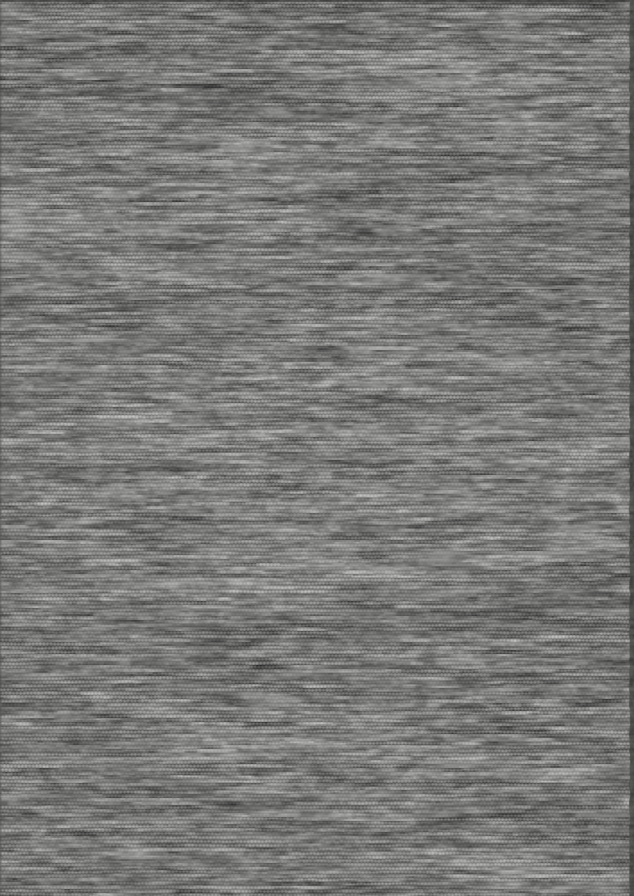
Reproduce this texture procedurally as a WebGL 1 fragment shader.

```glsl
precision highp float;
uniform vec2 u_resolution;

const vec3 YARN_TINT = vec3(1.0, 1.0, 0.991);
const vec3 BORDER_COLOR = vec3(0.27, 0.27, 0.26);
const float BASE_SHADE = 0.484;
const float ROWS = 236.0;            // threads per canvas height
const float LONG_FREQ = 17.0;        // streaks along a thread
const float SHORT_FREQ = 52.0;
const float PLY_FREQ = 32.0;         // streaks on each half of a thread
const float GRAIN_FREQ = 170.0;      // fibre grain along the thread
const float LONG_AMOUNT = 0.16;
const float SHORT_AMOUNT = 0.13;
const float PLY_AMOUNT = 0.12;
const float GRAIN_AMOUNT = 0.09;
const float GAP_AMOUNT = 0.05;       // shadow between threads
const float STITCH_FREQ = 250.0;     // warp crossings per canvas height
const float STITCH_AMOUNT = 0.03;
const float BAND_AMOUNT = 0.08;      // flat clusters of similar threads
const float CLOUD_AMOUNT = 0.05;     // broad tonal drift
const float VIGNETTE = 0.035;
const float SIDE_BORDER = 0.0042;
const float TOP_BORDER = 0.0022;
const int SAMPLES_X = 3;
const int SAMPLES_Y = 4;
const float TAU = 6.28318;

float hash(vec2 p) {
  vec3 q = fract(vec3(p.xyx) * 0.1031);
  q += dot(q, q.yzx + 33.33);
  return fract((q.x + q.y) * q.z);
}

float noise(vec2 p) {
  vec2 cell = floor(p);
  vec2 f = fract(p);
  f = f * f * (3.0 - 2.0 * f);
  float low = mix(hash(cell), hash(cell + vec2(1.0, 0.0)), f.x);
  float high = mix(hash(cell + vec2(0.0, 1.0)), hash(cell + 1.0), f.x);
  return mix(low, high, f.y);
}

// Random shade running along one thread, with its own shift and pace
float streak(float x, float row, float freq, float seed) {
  float shift = 40.0 * hash(vec2(row, seed));
  float u = x * freq * mix(0.7, 1.4, hash(vec2(row, seed + 5.0))) + shift;
  float f = smoothstep(0.25, 0.75, fract(u));
  float cell = floor(u);
  float y = row + seed * 171.0;
  return mix(hash(vec2(cell, y)), hash(vec2(cell + 1.0, y)), f) - 0.5;
}

// Dyed threads of two plies, with shaded gaps and warp stitches
float weave(vec2 p) {
  float y = p.y * ROWS + 0.35 * noise(p * vec2(6.0, 45.0));
  float row = floor(y);
  float ply = floor(y * 2.0);
  float shade = LONG_AMOUNT * streak(p.x, row, LONG_FREQ, 3.0);
  shade += SHORT_AMOUNT * streak(p.x, row, SHORT_FREQ, 11.0);
  shade += PLY_AMOUNT * streak(p.x, ply, PLY_FREQ, 19.0);
  shade += GRAIN_AMOUNT * streak(p.x, ply, GRAIN_FREQ, 27.0);

  float depth = 0.2 + 1.6 * noise(vec2(p.x * 14.0, row * 0.7 + 80.0));
  shade -= GAP_AMOUNT * depth * cos(TAU * fract(y));

  float phase = p.x * STITCH_FREQ + 0.5 * mod(row, 2.0);
  shade += STITCH_AMOUNT * depth * sin(TAU * phase);
  return shade;
}

float tonalDrift(vec2 p) {
  float bands = noise(p * vec2(7.0, 58.0) + 20.0) - 0.5;
  float clouds = noise(p * vec2(3.5, 11.0) + 60.0) - 0.5;
  return BAND_AMOUNT * bands + CLOUD_AMOUNT * clouds;
}

void main() {
  float pixel = 1.0 / u_resolution.y;
  vec2 p = gl_FragCoord.xy * pixel;
  vec2 uv = gl_FragCoord.xy / u_resolution;
  float width = u_resolution.x * pixel;

  // Area average keeps the fine threads free of moire
  float threads = 0.0;
  vec2 grid = vec2(float(SAMPLES_X), float(SAMPLES_Y));
  for (int j = 0; j < SAMPLES_Y; j++) {
    for (int i = 0; i < SAMPLES_X; i++) {
      vec2 offset = (vec2(float(i), float(j)) + 0.5) / grid - 0.5;
      threads += weave(p + offset * pixel);
    }
  }
  threads /= grid.x * grid.y;

  float shade = BASE_SHADE + threads + tonalDrift(p);
  vec2 fromCenter = uv - vec2(0.56, 0.48);
  shade -= VIGNETTE * (dot(fromCenter, fromCenter) * 2.0 - 0.3);
  vec3 color = shade * YARN_TINT;

  // Dark bound hem on the right and top, with a faint shadow on the left
  float ragged = 0.0015 * noise(vec2(p.y * 160.0, 4.0));
  float right = 1.0 - smoothstep(-pixel, pixel, width - p.x - SIDE_BORDER - ragged);
  float top = 1.0 - smoothstep(-pixel, pixel, 1.0 - p.y - TOP_BORDER);
  float left = 0.5 * (1.0 - smoothstep(0.0, 0.003, p.x));
  float hem = max(max(right, top), left);
  vec3 hemColor = BORDER_COLOR + 0.12 * (noise(p * 220.0) - 0.5);
  color = mix(color, hemColor, 0.85 * hem);

  gl_FragColor = vec4(clamp(color, 0.0, 1.0), 1.0);
}
```
